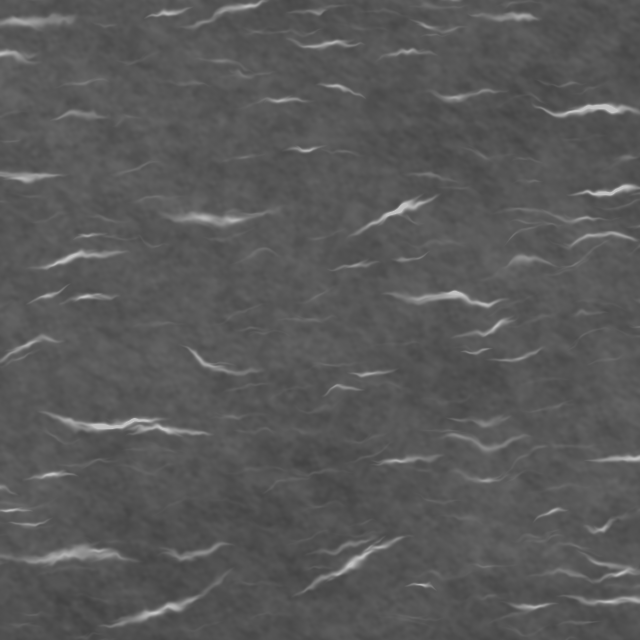
Write a WebGL 1 fragment shader that draws this texture.

```glsl
precision highp float;
// Wind-ruffled grey sea with scattered pale foam crests.
// Layered value noise shades the water; jittered grids of tapered, bent
// strokes, warped and broken up by stretched noise, form the foam.

uniform vec2 u_resolution;

const float WATER_GREY = 0.333;
const float FOAM_GREY = 0.76;

float hash(vec2 p) {
  return fract(sin(dot(p, vec2(127.1, 311.7))) * 43758.5453);
}

float valueNoise(vec2 p) {
  vec2 cell = floor(p);
  vec2 f = fract(p);
  f = f * f * (3.0 - 2.0 * f);
  float low = mix(hash(cell), hash(cell + vec2(1.0, 0.0)), f.x);
  float high = mix(hash(cell + vec2(0.0, 1.0)), hash(cell + 1.0), f.x);
  return mix(low, high, f.y);
}

// Noise centred on zero, in the range -0.5 to 0.5.
float ripple(vec2 p, vec2 frequency) {
  return valueNoise(p * frequency + frequency.yx) - 0.5;
}

mat2 rotation(float angle) {
  float c = cos(angle);
  float s = sin(angle);
  return mat2(c, s, -s, c);
}

// Soft stroke along x that thins and fades towards both ends.
float strand(vec2 p, float halfLength, float thickness) {
  float along = p.x / halfLength;
  float taper = max(1.0 - along * along, 0.0);
  float across = p.y / (thickness * (0.35 + 0.65 * taper));
  return taper * exp(-across * across);
}

// One crest: a bent main strand with a shorter one forking from it.
float crest(vec2 p, float halfLength, float thickness, vec2 seed) {
  float tilt = hash(seed + 1.3) - 0.42;
  float slope = 0.15 * tilt + 2.2 * tilt * tilt * tilt;
  float bend = (hash(seed + 2.7) - 0.5) * 0.35;
  p.y -= slope * p.x + bend * p.x * p.x / halfLength;
  float main = strand(p, halfLength, thickness);
  vec2 q = p - halfLength * vec2(hash(seed + 4.1) - 0.5, 0.03);
  q.y -= (hash(seed + 5.9) - 0.5) * 0.7 * q.x;
  float fork = strand(q, halfLength * 0.5, thickness * 0.8);
  return main + 0.6 * fork;
}

// Scatters crests over a jittered grid, reading the neighbouring cells.
float crestField(vec2 p, vec2 cellSize, float density, float thickness, float seed) {
  vec2 home = floor(p / cellSize);
  float total = 0.0;
  for (int j = -1; j <= 1; j++) {
    for (int i = -1; i <= 1; i++) {
      vec2 cell = home + vec2(float(i), float(j));
      vec2 key = cell + seed;
      vec2 center = (cell + vec2(hash(key + 11.2), hash(key + 23.6))) * cellSize;
      float present = step(hash(key + 37.4), density);
      float size = hash(key + 41.8);
      float halfLength = cellSize.x * mix(0.2, 0.5, size);
      float strength = mix(0.4, 1.0, hash(key + 53.1));
      float width = thickness * mix(0.7, 1.2, size);
      total += present * strength * crest(p - center, halfLength, width, key);
    }
  }
  return total;
}

// Water tone: broad swells, mottling and fine grain, paler far away.
float waterShade(vec2 p) {
  vec2 slanted = rotation(0.5) * p;
  float shade = WATER_GREY + 0.022 * (p.y - 0.5);
  shade += 0.045 * ripple(p, vec2(4.0, 5.0));
  shade += 0.035 * ripple(slanted, vec2(13.0, 19.0));
  shade += 0.045 * ripple(slanted, vec2(36.0, 58.0));
  shade += 0.035 * ripple(p, vec2(75.0, 105.0));
  shade += 0.035 * ripple(slanted, vec2(120.0, 150.0));
  return shade;
}

float foamCover(vec2 p) {
  // Uneven drift bends the strokes into ragged lines.
  vec2 warped = p;
  warped.y += 0.026 * ripple(p, vec2(17.0, 13.0));
  warped.y += 0.010 * ripple(p, vec2(46.0, 38.0));
  warped.y += 0.004 * ripple(p, vec2(110.0, 90.0));

  float foam = crestField(warped, vec2(0.25, 0.125), 0.58, 0.0058, 3.0);
  foam += 0.65 * crestField(warped, vec2(0.13, 0.065), 0.36, 0.0040, 71.0);
  foam += 0.16 * crestField(warped, vec2(0.11, 0.032), 0.5, 0.0032, 149.0);

  // Fibres break up the foam; broad noise leaves calmer areas.
  float fibres = 0.9 + 1.0 * ripple(warped, vec2(38.0, 170.0));
  float gusts = 0.95 + 0.7 * ripple(p, vec2(3.5, 4.5));
  return clamp(foam * fibres * gusts, 0.0, 1.0);
}

void main() {
  vec2 p = gl_FragCoord.xy / u_resolution.y;
  float grey = mix(waterShade(p), FOAM_GREY, foamCover(p));
  gl_FragColor = vec4(vec3(grey), 1.0);
}
```
